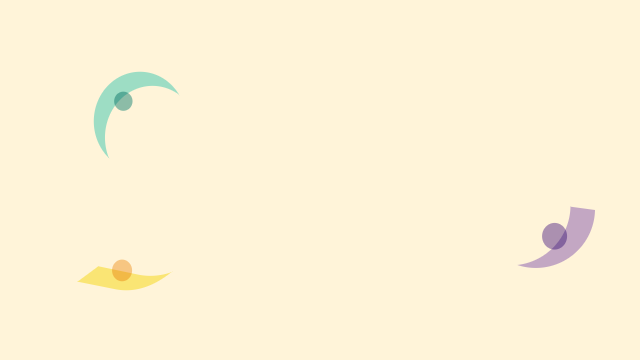
Write a WebGL 2 fragment shader that draws this background.

```glsl
#version 300 es
precision highp float;
// Three flat paper-like shapes on a cream ground: a mint crescent, a mauve horn
// and a yellow wavy ribbon. Each is cut from ellipses, lines or parabolas by
// signed distances, then tinted by a translucent dot that multiplies its colour.
uniform vec2 u_resolution;
out vec4 fragColor;

// Approximate signed distance to an axis-aligned ellipse
float ellipse(vec2 p, vec2 center, vec2 radii) {
    vec2 q = (p - center) / radii;
    float k = length(q);
    return k * (k - 1.0) / max(length(q / radii), 1e-4);
}

// Signed distance to a half plane through a point, solid against the normal
float halfPlane(vec2 p, vec2 point, vec2 normal) {
    return dot(p - point, normalize(normal));
}

// Distance to a ribbon between two edges that run straight, then curl upwards
float ribbon(vec2 p) {
    float topBend = max(p.x - 0.382, 0.0);
    float lowBend = max(p.x - 0.3194, 0.0);
    float top = 0.2604 - 0.21 * (p.x - 0.2731) + 2.94 * topBend * topBend;
    float low = 0.2176 - 0.20 * (p.x - 0.2153) + 3.20 * lowBend * lowBend;
    // Divide by the gradient length to keep the edges evenly smooth
    float topDist = (p.y - top) / length(vec2(1.0, 5.88 * topBend - 0.21));
    float lowDist = (low - p.y) / length(vec2(1.0, 6.40 * lowBend - 0.20));
    float side = halfPlane(p, vec2(0.2153, 0.2176), vec2(-0.595, 0.804));
    return max(max(topDist, lowDist), side);
}

// Coverage of a shape, with an edge one pixel wide
float cover(float dist) {
    return clamp(0.5 - dist * u_resolution.y, 0.0, 1.0);
}

void main() {
    // One unit is the canvas height
    vec2 p = gl_FragCoord.xy / u_resolution.y;
    vec3 color = vec3(1.0, 0.957, 0.851);

    // Mint crescent: one ellipse minus another
    float crescent = max(ellipse(p, vec2(0.389, 0.663), vec2(0.1285, 0.1377)),
                        -ellipse(p, vec2(0.4236, 0.618), vec2(0.132, 0.1435)));
    color = mix(color, vec3(0.615, 0.868, 0.768), cover(crescent));

    // Mauve horn: a circle minus a circle, with its upper end cut off
    float horn = max(length(p - vec2(1.4884, 0.4201)) - 0.1644,
                     0.1667 - length(p - vec2(1.418, 0.4296)));
    horn = max(horn, halfPlane(p, vec2(1.5845, 0.4259), vec2(0.134, 0.991)));
    color = mix(color, vec3(0.765, 0.655, 0.765), cover(horn));

    // Yellow ribbon
    color = mix(color, vec3(0.98, 0.898, 0.455), cover(ribbon(p)));

    // Translucent dots: green, violet and orange
    float greenDot = ellipse(p, vec2(0.3426, 0.7188), vec2(0.0255, 0.0266));
    float violetDot = ellipse(p, vec2(1.5405, 0.3438), vec2(0.0347, 0.037));
    float orangeDot = ellipse(p, vec2(0.3391, 0.2488), vec2(0.0278, 0.0301));
    color *= mix(vec3(1.0), vec3(0.55, 0.77, 0.77), cover(greenDot));
    color *= mix(vec3(1.0), vec3(0.67, 0.59, 0.81), cover(violetDot));
    color *= mix(vec3(1.0), vec3(0.97, 0.81, 0.60), cover(orangeDot));

    fragColor = vec4(color, 1.0);
}
```
